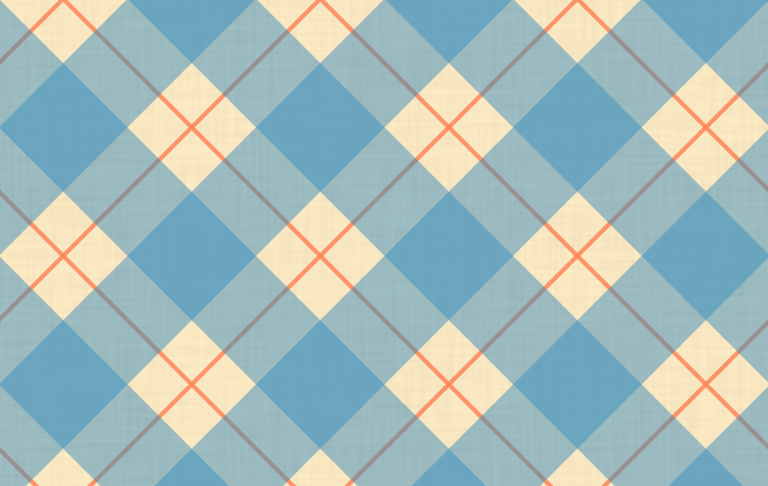
Reproduce this pattern procedurally as a Shadertoy shader.

```glsl
// Diagonal argyle plaid: two crossing sets of translucent bands make cream,
// teal and blue diamonds, with a thin orange stripe along the middle of each
// band. Stretched gradient noise adds a faint upright linen weave.

vec2 hashGradient(vec2 cell) {
    vec3 q = fract(cell.xyx * vec3(0.1031, 0.1030, 0.0973));
    q += dot(q, q.yzx + 33.33);
    float angle = 6.2832 * fract((q.x + q.y) * q.z);
    return vec2(cos(angle), sin(angle));
}

float gradientNoise(vec2 p) {
    vec2 i = floor(p), f = fract(p);
    vec2 w = f * f * f * (f * (f * 6.0 - 15.0) + 10.0);
    vec2 e = vec2(0.0, 1.0);
    float bottom = mix(dot(hashGradient(i), f),
                       dot(hashGradient(i + e.yx), f - e.yx), w.x);
    float top = mix(dot(hashGradient(i + e), f - e),
                    dot(hashGradient(i + 1.0), f - 1.0), w.x);
    return mix(bottom, top, w.y);
}

// Fine threads running across and down, with a few broader slubs
float linen(vec2 p) {
    float fine = gradientNoise(p * vec2(9.0, 135.0))
               + gradientNoise(p.yx * vec2(9.0, 135.0) + 41.0);
    float slubs = gradientNoise(p * vec2(3.0, 60.0) + 17.0)
                + gradientNoise(p.yx * vec2(3.0, 60.0) + 73.0);
    return fine + 0.6 * slubs;
}

void mainImage(out vec4 fragColor, in vec2 fragCoord) {
    vec2 p = fragCoord / iResolution.y;
    float period = 0.529;

    // Diagonal coordinates, with a cream diamond centred on each integer pair
    vec2 q = (p - vec2(0.1300, 0.4735)) / period;
    vec2 diagonal = vec2(q.x + q.y, q.x - q.y);
    vec2 fromCentre = abs(fract(diagonal + 0.5) - 0.5);
    float soft = 1.0 / (iResolution.y * period);

    // Bands fill half of each period; stripes run down their middles
    vec2 band = 1.0 - smoothstep(0.25 - soft, 0.25 + soft, fromCentre);
    vec2 stripe = 1.0 - smoothstep(0.0118 - soft, 0.0118 + soft, fromCentre);

    float cream = band.x * band.y;
    float blue = (1.0 - band.x) * (1.0 - band.y);
    vec3 color = vec3(0.605, 0.73, 0.75);
    color = mix(color, vec3(0.42, 0.645, 0.745), blue);
    color = mix(color, vec3(0.975, 0.905, 0.755), cream);

    // Stripes are orange over cream and dull grey over teal
    vec3 stripeColor = mix(vec3(0.60, 0.565, 0.57), vec3(0.985, 0.58, 0.41), cream);
    color = mix(color, stripeColor, max(stripe.x, stripe.y));
    color = mix(color, vec3(1.0, 0.50, 0.32), 0.6 * stripe.x * stripe.y);

    // The weave shows least on the blue diamonds
    color *= 1.0 + 0.022 * linen(p) * (1.0 - 0.5 * blue);
    fragColor = vec4(color, 1.0);
}
```
